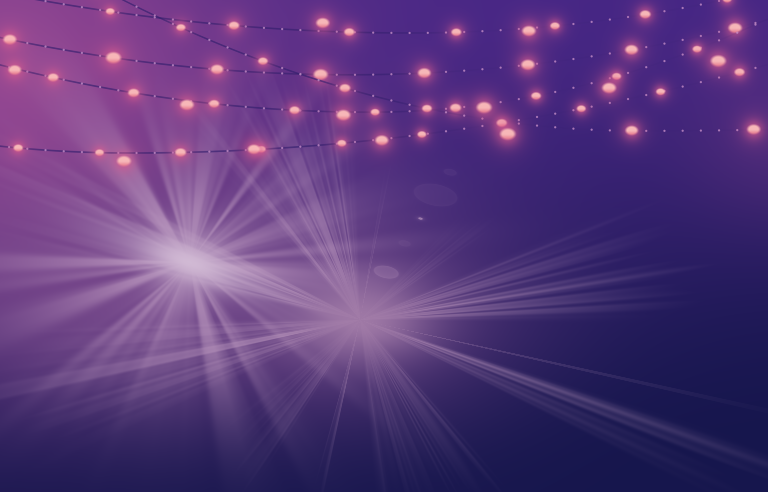
Reproduce this background procedurally as a Shadertoy shader.

```glsl
// Festive violet backdrop: two bursts of light rays under sagging strings of glowing bulbs.

const float TAU = 6.2831853;
const vec3 TOP_VIOLET = vec3(0.275, 0.15, 0.52);
const vec3 BASE_NAVY = vec3(0.085, 0.085, 0.30);
const vec3 ROSE = vec3(0.59, 0.28, 0.57);
const vec3 HAZE = vec3(0.49, 0.30, 0.56);
const vec3 RAY = vec3(0.74, 0.60, 0.75);
const vec3 HOT = vec3(0.83, 0.74, 0.84);
const vec3 CORE = vec3(0.64, 0.49, 0.66);
const vec3 WIRE = vec3(0.20, 0.12, 0.43);
const vec3 BEAD = vec3(0.80, 0.58, 0.80);
const vec3 BULB = vec3(0.98, 0.74, 0.73);
const vec3 BULB_SHADE = vec3(0.92, 0.52, 0.58);
const vec3 BULB_GLOW = vec3(0.86, 0.36, 0.56);
const vec2 SOFT_BURST = vec2(0.386, 0.467);
const vec2 FINE_BURST = vec2(0.732, 0.350);
const float RAY_DENSITY = 68.0;
const float BEAD_STEP = 0.037;
const int WIRED = 5;   // the remaining strands carry large bulbs only

// Fans of the fine burst: direction, half width, length, strength
const int FANS = 11;
const vec4 FAN[FANS] = vec4[FANS](
    vec4(1.96, 0.38, 0.52, 0.72), vec4(1.39, 0.022, 0.40, 0.65),
    vec4(0.70, 0.12, 0.34, 0.30), vec4(0.20, 0.22, 0.66, 0.72),
    vec4(-0.385, 0.085, 0.98, 0.62), vec4(-1.15, 0.35, 0.46, 0.50),
    vec4(-1.81, 0.035, 0.38, 0.55), vec4(-2.93, 0.23, 0.76, 0.70),
    vec4(2.80, 0.16, 0.85, 0.72), vec4(-2.30, 0.20, 0.38, 0.28),
    vec4(-0.22, 0.007, 0.85, 0.30));

// Strand curves: lowest point x and y, left bend, right bend
const int STRANDS = 8;
const vec4 CURVE[STRANDS] = vec4[STRANDS](
    vec4(0.833, 0.933, 0.118, 0.165), vec4(0.711, 0.848, 0.150, 0.155),
    vec4(0.752, 0.772, 0.170, 0.290), vec4(1.303, 0.734, 0.240, 0.040),
    vec4(0.264, 0.689, 0.200, 0.107), vec4(0.699, 0.766, 0.205, 0.190),
    vec4(1.522, 0.737, -0.040, 0.040), vec4(1.071, 0.937, 0.095, 0.095));
// Bulbs on each strand: first x, step, change of step, count
const vec4 BULBS[STRANDS] = vec4[STRANDS](
    vec4(0.224, 0.260, -0.0085, 7.0), vec4(0.020, 0.2106, 0.0, 8.0),
    vec4(0.108, 0.1636, 0.0, 9.0), vec4(0.201, 0.1667, 0.0, 5.0),
    vec4(0.037, 0.1656, -0.0003, 10.0), vec4(0.030, 0.366, -0.016, 6.0),
    vec4(0.252, 0.266, -0.002, 6.0), vec4(0.656, 0.419, 0.0, 2.0));

float hash(float n) {
    n = fract(n * 0.1031);
    n *= n + 33.33;
    return fract(n * (n + n));
}

// Value noise on a line that repeats after the given period
float noise(float x, float period) {
    float cell = floor(x);
    return mix(hash(mod(cell, period) + 7.0), hash(mod(cell + 1.0, period) + 7.0),
               smoothstep(0.0, 1.0, x - cell));
}

float glow(vec2 d, vec2 radius) { d /= radius; return exp(-dot(d, d)); }

float strandHeight(vec4 c, float x) {
    float d = x - c.x;
    return c.y + (d < 0.0 ? c.z : c.w) * d * d;
}

vec3 backdrop(vec2 p) {
    vec3 col = mix(BASE_NAVY, TOP_VIOLET, smoothstep(0.0, 1.0, p.y - 0.10 * (p.x - 0.8)));
    col = mix(col, ROSE, 0.95 * glow(p - vec2(0.0, 0.84), vec2(0.55, 0.50)));
    col = mix(col, ROSE, 0.25 * glow(p - vec2(1.60, 0.72), vec2(0.20, 0.18)));
    col = mix(col, HAZE, 0.75 * glow(p - vec2(0.27, 0.42), vec2(0.50, 0.23)));
    return mix(col, HAZE, 0.45 * glow(p - FINE_BURST, vec2(0.34, 0.22)));
}

// Broad, blurred beams that melt together at the centre
float softBurst(vec2 d) {
    float r = length(d), turn = atan(d.y, d.x) / TAU + 0.5;
    float beams = 0.6 * noise(turn * 38.0, 38.0) + 0.4 * noise(turn * 97.0, 97.0);
    beams = mix(0.55, smoothstep(0.15, 0.85, beams), smoothstep(0.0, 0.13, r));
    float reach = 0.19 + 0.10 * noise(turn * 21.0, 21.0) + 0.08 * abs(d.x) / (r + 0.001);
    return 0.80 * beams * exp(-r * r / (reach * reach));
}

// Hair-thin rays gathered into fans
float fineBurst(vec2 d, float pixel) {
    float r = length(d), angle = atan(d.y, d.x), light = 0.0;
    float resolved = smoothstep(0.3, 1.1, r / (RAY_DENSITY * pixel));
    for (int i = 0; i < FANS; i++) {
        vec4 f = FAN[i];
        float a = mod(angle - f.x + 0.5 * TAU, TAU) - 0.5 * TAU;
        float seed = 300.0 + 61.0 * float(i);
        float hair = mix(0.5, noise(a * RAY_DENSITY + seed, 1000.0), resolved);
        float group = noise(a * 22.0 + seed, 1000.0);
        float fade = max(0.0, 1.0 - r / (f.z * (0.70 + 0.25 * group + 0.2 * hair)));
        float mask = 1.0 - smoothstep(0.65 * f.y, f.y, abs(a));
        light += f.w * mask * pow(fade, 1.2) * (0.15 + 0.95 * hair) * (0.65 + 0.5 * group);
    }
    return light;
}

// Faint lens ellipses along a slanted line
float lensGhosts(vec2 p, float pixel) {
    const float SIZE[5] = float[5](0.025, 0.012, 0.004, 0.044, 0.013);
    float light = 0.0;
    for (int i = 0; i < 5; i++) {
        vec2 d = p - mix(vec2(0.785, 0.447), vec2(0.915, 0.65), pow(float(i) / 4.0, 0.9));
        float edge = length(d * vec2(1.0, 2.0) + vec2(0.0, 0.3 * d.x)) - SIZE[i];
        float strength = i == 0 ? 0.22 : (i == 2 ? 0.6 : 0.06);
        light += strength * (1.0 - smoothstep(-pixel, pixel, edge) + 0.4 * exp(-abs(edge) / (2.0 * pixel)));
    }
    return light;
}

vec3 garlands(vec3 col, vec2 p, float pixel) {
    for (int i = 0; i < STRANDS; i++) {
        vec4 c = CURVE[i], b = BULBS[i];
        if (i < WIRED) {
            float wire = abs(p.y - strandHeight(c, p.x));
            float shown = 0.65 - 0.55 * smoothstep(0.70, 1.0, p.x);
            col = mix(col, WIRE, shown * (1.0 - smoothstep(0.0004, 0.001 + pixel, wire)));
            float x = (floor(p.x / BEAD_STEP) + 0.5) * BEAD_STEP;
            float bead = length(p - vec2(x, strandHeight(c, x)));
            col = mix(col, BEAD, 0.75 * (1.0 - smoothstep(0.0008, 0.0015 + pixel, bead)));
        }
        float base = (i == 1 || i >= WIRED) ? 1.0 : 0.72;
        for (float n = 0.0; n < b.w; n++) {
            float x = b.x + n * (b.y + n * b.z);
            float size = base * mix(0.85, 1.08, hash(n + 17.0 * float(i)));
            vec2 d = (p - vec2(x, strandHeight(c, x))) / size;
            col = mix(col, BULB_GLOW, 0.55 * glow(d, vec2(0.021)) + 0.20 * glow(d, vec2(0.042)));
            float body = length(d / vec2(0.0132, 0.0098)) - 1.0;
            vec3 tint = mix(BULB_SHADE, BULB, smoothstep(-0.010, 0.001, d.y));
            col = mix(col, tint, 0.95 * (1.0 - smoothstep(-0.3, 0.2 + pixel / 0.012, body)));
        }
    }
    return col;
}

void mainImage(out vec4 fragColor, in vec2 fragCoord) {
    vec2 p = fragCoord / iResolution.y;
    float pixel = 1.0 / iResolution.y;
    vec2 fromSoft = p - SOFT_BURST;
    vec3 col = backdrop(p);
    col = mix(col, RAY, softBurst(fromSoft));
    col = mix(col, RAY, min(0.80, fineBurst(p - FINE_BURST, pixel)));
    // Hot streak through the soft burst, sloping down towards the fine one
    vec2 streak = vec2(fromSoft.x, fromSoft.y + 0.35 * fromSoft.x);
    col = mix(col, HOT, 0.55 * glow(streak, vec2(0.20, 0.035)) + 0.40 * glow(fromSoft, vec2(0.09)));
    col = mix(col, CORE, 0.92 * glow(p - FINE_BURST, vec2(0.14, 0.085)));
    col = mix(col, RAY, lensGhosts(p, pixel));
    col = garlands(col, p, pixel);
    fragColor = vec4(clamp(col, 0.0, 1.0), 1.0);
}
```
